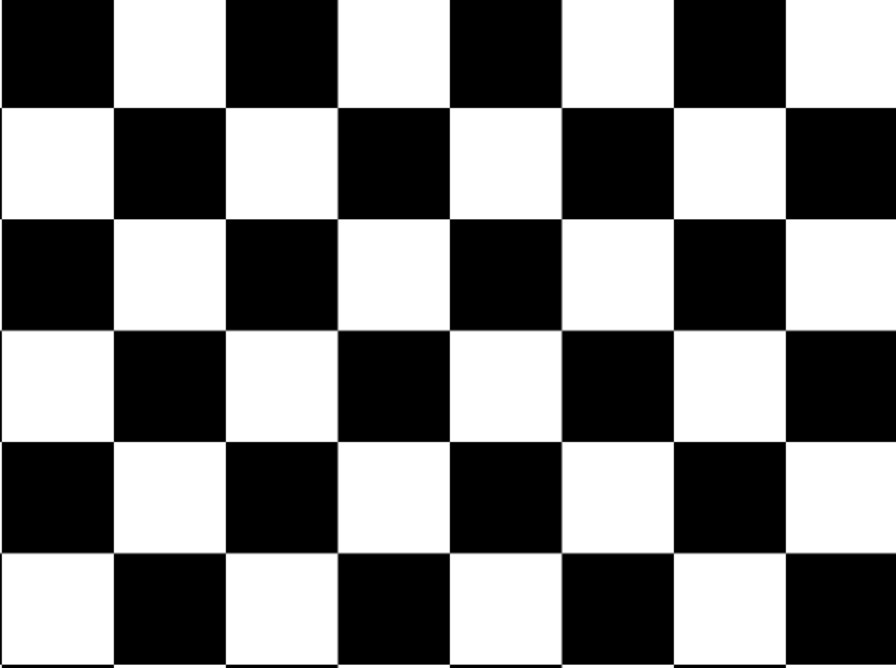
A Shadertoy shader for this pattern:

```glsl
// Black and white checkerboard, eight by six squares, with thin grey seams
#define COLUMNS 8.0
#define ROWS 6.0
#define BOARD_SHIFT vec2(0.0021, 0.0050)  // fraction of the canvas
#define CRISP_EDGE 0.0014                 // half widths, fraction of canvas height
#define SOFT_EDGE 0.0027
#define SOFT_MIDDLE vec2(4.0, 2.0)        // the seams on both sides of these are softer
#define DARK vec3(0.0)
#define LIGHT vec3(1.0)

// Signed square wave: +1 in even cells, -1 in odd ones, with a smooth ramp at each seam
float squareWave(float position, float cellSize, float count, float softMiddle, float pixel) {
    float seam = round(position);
    float distanceToSeam = (position - seam) * cellSize;
    float isSoft = 1.0 - step(0.5, abs(abs(mod(seam, count) - softMiddle) - 1.0));
    float halfWidth = max(mix(CRISP_EDGE, SOFT_EDGE, isSoft), 0.5 * pixel);
    float ramp = 2.0 * smoothstep(-halfWidth, halfWidth, distanceToSeam) - 1.0;
    float parity = 1.0 - 2.0 * mod(seam, 2.0);
    return parity * ramp;
}

void mainImage(out vec4 fragColor, in vec2 fragCoord) {
    vec2 cells = vec2(COLUMNS, ROWS);
    vec2 canvas = iResolution.xy / iResolution.y;
    vec2 position = (fragCoord / iResolution.xy - BOARD_SHIFT) * cells;
    vec2 cellSize = canvas / cells;
    float pixel = 1.0 / iResolution.y;

    // The product of both waves alternates the squares and leaves grey on every seam
    float across = squareWave(position.x, cellSize.x, COLUMNS, SOFT_MIDDLE.x, pixel);
    float up = squareWave(position.y, cellSize.y, ROWS, SOFT_MIDDLE.y, pixel);
    float lightness = 0.5 + 0.5 * across * up;

    fragColor = vec4(mix(DARK, LIGHT, lightness), 1.0);
}
```
